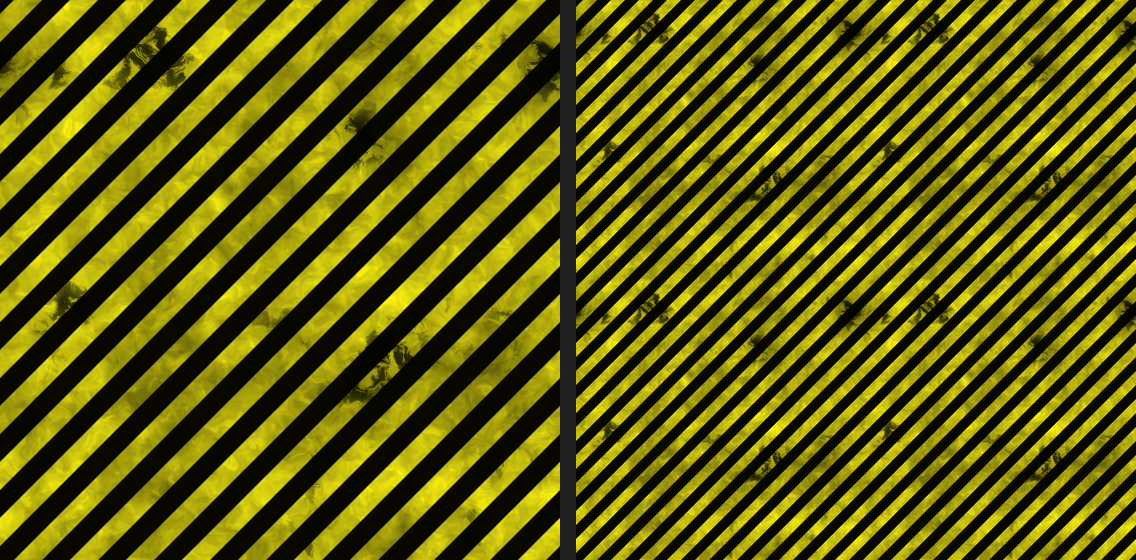
Left, the tile; right, the same tile 2 across and 2 down.
Reproduce this pattern procedurally as a WebGL 2 fragment shader.

```glsl
#version 300 es
precision highp float;
// Worn hazard stripes: ten 45 degree yellow and black bands across and down.
// A periodic distance to each band centre gives the stripes; wrapping gradient
// noise, summed over octaves and warped, adds mottled paint and dark grime.

uniform vec2 u_resolution;
out vec4 fragColor;

const float REPEATS = 10.0;
const float YELLOW_HALF_WIDTH = 0.253;  // in stripe periods
const vec3 YELLOW = vec3(1.0, 0.962, 0.068);
const vec3 BLACK = vec3(0.03, 0.03, 0.0);

// Integer hash giving a unit gradient for one lattice cell
vec2 cellGradient(vec2 cell, float seed) {
    uvec3 c = uvec3(cell.x, cell.y, seed);
    uint h = c.x * 1597334677u ^ c.y * 3812015801u ^ c.z * 2798796415u;
    h = (h ^ (h >> 16)) * 2146121005u;
    h = (h ^ (h >> 15)) * 2221713035u;
    h ^= h >> 16;
    float angle = 6.28319 * float(h & 65535u) / 65536.0;
    return vec2(cos(angle), sin(angle));
}

float cornerValue(vec2 cell, vec2 corner, vec2 local, float period, float seed) {
    return dot(cellGradient(mod(cell + corner, period), seed), local - corner);
}

// Gradient noise that wraps after a whole number of cells
float gradientNoise(vec2 uv, float period, float seed) {
    vec2 p = uv * period;
    vec2 cell = floor(p);
    vec2 f = p - cell;
    vec2 blend = f * f * f * (f * (f * 6.0 - 15.0) + 10.0);
    float bottom = mix(cornerValue(cell, vec2(0, 0), f, period, seed),
                       cornerValue(cell, vec2(1, 0), f, period, seed), blend.x);
    float top = mix(cornerValue(cell, vec2(0, 1), f, period, seed),
                    cornerValue(cell, vec2(1, 1), f, period, seed), blend.x);
    return mix(bottom, top, blend.y);
}

float fractalNoise(vec2 uv, float period, int octaves, float gain, float seed) {
    float sum = 0.0;
    float amplitude = 1.0;
    for (int i = 0; i < octaves; i++) {
        sum += amplitude * gradientNoise(uv, period, seed + float(i));
        period *= 2.0;
        amplitude *= gain;
    }
    return sum;
}

// Coverage of the yellow bands, antialiased over about one pixel
float stripeMask(vec2 uv, float repeats, float halfWidth) {
    float phase = repeats * (uv.x - uv.y);
    float soft = 0.7 * repeats * length(1.0 / u_resolution);
    float d = abs(fract(phase) - 0.5);
    return 1.0 - smoothstep(halfWidth - soft, halfWidth + soft, d);
}

// Brightness of the mottled paint
float paintShade(vec2 uv) {
    float clouds = fractalNoise(uv, 5.0, 4, 0.55, 11.0);
    float blotches = fractalNoise(uv, 19.0, 4, 0.7, 23.0);
    float chips = smoothstep(0.25, 0.5, fractalNoise(uv, 34.0, 3, 0.6, 31.0));
    return 0.72 + 0.27 * clouds + 0.17 * blotches + 0.08 * chips;
}

// Ragged dark spots gathered in a few broad patches
float grimeAmount(vec2 uv) {
    float patches = smoothstep(0.08, 0.62, fractalNoise(uv, 4.0, 3, 0.5, 47.0));
    float detail = fractalNoise(uv, 22.0, 5, 0.7, 59.0);
    float spots = smoothstep(0.1, 0.65, detail + 0.75 * patches - 0.25);
    return patches * (0.2 + 0.8 * spots);
}

void main() {
    vec2 uv = gl_FragCoord.xy / u_resolution;

    // Periodic warp roughens the wear while the bands stay straight
    vec2 warp = vec2(fractalNoise(uv, 14.0, 3, 0.6, 71.0),
                     fractalNoise(uv, 14.0, 3, 0.6, 83.0));
    vec2 wornUv = uv + 0.022 * warp;

    float grime = grimeAmount(wornUv);
    float shade = clamp(paintShade(wornUv), 0.3, 1.0) * (1.0 - 0.85 * grime);
    vec3 paint = max(YELLOW * shade, BLACK);
    vec3 dark = BLACK * (1.0 + 0.25 * warp.x - 0.5 * grime);

    float yellow = stripeMask(uv, REPEATS, YELLOW_HALF_WIDTH);
    fragColor = vec4(mix(dark, paint, yellow), 1.0);
}
```
